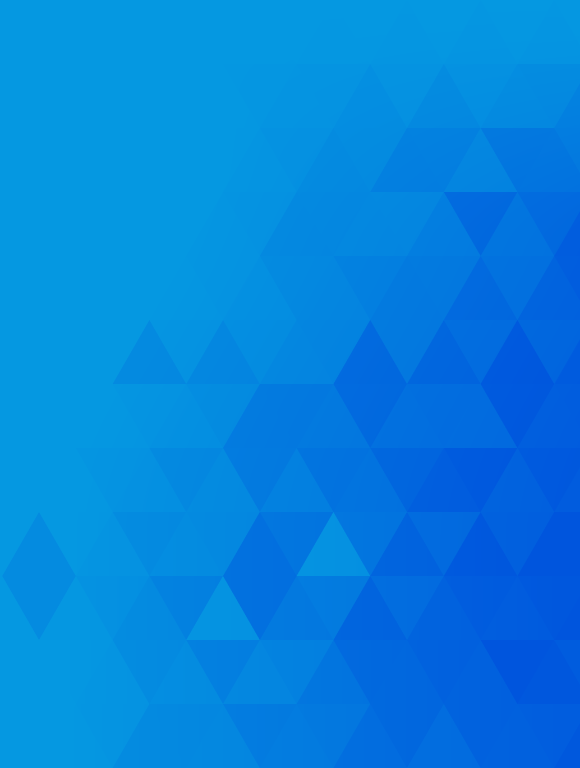
A Shadertoy shader for this background:

```glsl
#define ROWS 12.0
#define SIDE 1.15
#define SHIFT 0.03
#define COLUMNS 7.85
#define JITTER 0.26
#define SOFTNESS 0.35
#define ACCENTS 16
#define LIGHT_BLUE vec3(0.02, 0.597, 0.883)
#define DEEP_BLUE vec3(0.0, 0.335, 0.868)

// Accent tiles: column, line, tone. On a line they fill a whole diamond.
const vec3 accents[ACCENTS] = vec3[ACCENTS](
    vec3(0.5, 3.0, 0.2), vec3(7.0, 6.0, 0.95), vec3(5.0, 6.0, 0.7),
    vec3(3.5, 5.0, 0.45), vec3(6.5, 1.0, 0.82), vec3(5.5, 1.0, 0.73),
    vec3(7.0, 9.67, 0.5), vec3(6.5, 8.67, 0.7), vec3(4.5, 3.33, 0.1),
    vec3(3.0, 2.33, 0.08), vec3(5.0, 2.33, 0.78), vec3(6.5, 2.67, 0.9),
    vec3(2.5, 2.67, 0.35), vec3(3.5, 3.0, 0.6), vec3(2.0, 6.33, 0.22),
    vec3(3.0, 6.33, 0.27));

float hash(vec2 p) {
    vec3 q = fract(p.xyx * vec3(0.1031, 0.1030, 0.0973));
    q += dot(q, q.yzx + 33.33);
    return fract((q.x + q.y) * q.z);
}

// Broad shade: light on the left and top, deep toward the lower right
float ramp(vec2 grid) {
    float u = (grid.x + SHIFT) / COLUMNS;
    float v = grid.y / ROWS;
    float start = 0.12 + 0.26 * smoothstep(0.3, 0.8, v);
    float topFade = 1.0 - smoothstep(0.68, 1.0, v);
    return clamp((u - start) / 0.85, 0.0, 1.0) * topFade;
}

// Centre of the triangle that holds a grid point
vec2 triangleCentre(vec2 grid) {
    vec2 skewed = vec2(grid.x - 0.5 - 0.5 * grid.y, grid.y);
    vec2 local = fract(skewed);
    float third = local.x + local.y < 1.0 ? 1.0 / 3.0 : 2.0 / 3.0;
    vec2 centre = floor(skewed) + third;
    return vec2(centre.x + 0.5 + 0.5 * centre.y, centre.y);
}

vec3 tileColor(vec2 pixel) {
    vec2 grid = pixel / iResolution.y * ROWS;
    grid.x = grid.x / SIDE - SHIFT;
    vec2 centre = triangleCentre(grid);

    // Flat tile shade with a little of the smooth ramp
    float flatTone = ramp(centre);
    float slope = SOFTNESS * (ramp(grid) - flatTone);
    float spread = JITTER * min(1.0, 2.5 * flatTone);
    float tone = flatTone + spread * (hash(floor(centre * 6.0 + 0.5)) - 0.5);

    for (int i = 0; i < ACCENTS; i++) {
        vec2 offset = (centre - accents[i].xy) * vec2(1.0, 1.0 / SIDE);
        if (length(offset) < 0.4) tone = accents[i].z;
    }
    return mix(LIGHT_BLUE, DEEP_BLUE, clamp(tone + slope, 0.0, 1.0));
}

void mainImage(out vec4 fragColor, in vec2 fragCoord) {
    // Average nine samples for smooth edges
    vec3 color = vec3(0.0);
    for (int y = -1; y <= 1; y++)
        for (int x = -1; x <= 1; x++)
            color += tileColor(fragCoord + vec2(x, y) / 3.0);
    fragColor = vec4(color / 9.0, 1.0);
}
```
